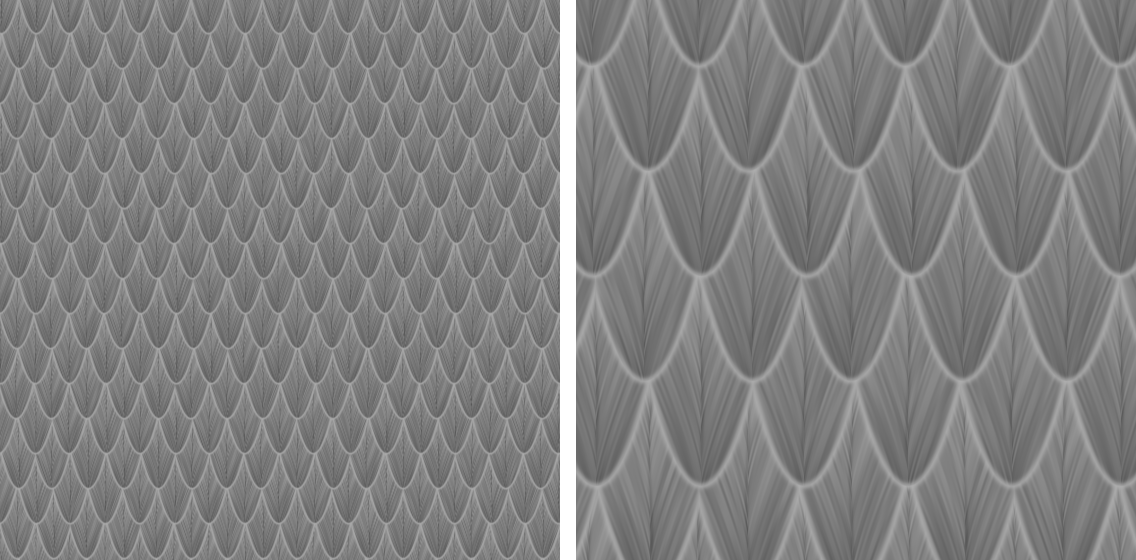
Left, the full canvas; right, a detail of the centre.
This pattern is drawn by a WebGL 2 fragment shader. Its source:

```glsl
#version 300 es
precision highp float;
// Overlapping grey feathers hanging tip-down in staggered rows.
// Each row is painted over the one below it: a parabolic outline, a vertical
// gradient, fine barbs, a dark shaft and a soft pale rim. Ids wrap, so it tiles.

uniform vec2 u_resolution;
out vec4 fragColor;

const float REPEATS = 16.0;        // feathers across and rows down (even)
const float TIP_OFFSET = 0.04;     // height of the lowest tips, in rows
const float TIP_JITTER = 0.10;     // sideways scatter of the feathers
const float TIP_GREY = 0.425;
const float ROOT_GREY = 0.565;
const float RIM_GREY = 0.69;
const float RIM_STRENGTH = 0.72;
const float RIM_WIDTH = 0.034;
const float EDGE_SHADE = 0.045;    // darkening just inside the tip
const float BARB_CONTRAST = 0.11;
const float BARB_DENSITY = 14.0;
const float BARB_SLOPE = 2.6;
const float SHAFT_DEPTH = 0.065;
const float SHAFT_WIDTH = 0.018;

float hash(vec2 p) {
    return fract(sin(dot(p, vec2(127.1, 311.7))) * 43758.5453);
}

float valueNoise(vec2 p) {
    vec2 i = floor(p);
    vec2 f = fract(p);
    f = f * f * (3.0 - 2.0 * f);
    return mix(mix(hash(i), hash(i + vec2(1.0, 0.0)), f.x),
               mix(hash(i + vec2(0.0, 1.0)), hash(i + vec2(1.0, 1.0)), f.x), f.y);
}

// Approximate signed distance to a parabola with its tip at the origin
float featherDistance(vec2 q) {
    return (4.0 * q.x * q.x - q.y) / length(vec2(8.0 * q.x, 1.0));
}

// Grey level inside one feather; q is measured from its tip
float featherGrey(vec2 q, float d, float seed) {
    float grey = mix(TIP_GREY, ROOT_GREY, clamp(q.y * 0.5, 0.0, 1.0));

    // Barbs sweep up and out from the shaft, with separate noise on each side
    float side = abs(q.x);
    float sweep = q.y - BARB_SLOPE * pow(side + 0.001, 0.8);
    vec2 strand = vec2(sweep * BARB_DENSITY, side * 5.0);
    float barbs = valueNoise(strand + vec2(seed * 61.0, 17.0 * step(0.0, q.x)));
    grey += BARB_CONTRAST * (barbs - 0.5);

    // Slightly wavering shaft
    float bend = 0.012 * sin(q.y * 4.0 + seed * 6.2832);
    float shaft = (q.x - bend) / SHAFT_WIDTH;
    grey -= SHAFT_DEPTH * exp(-shaft * shaft) * smoothstep(0.1, 0.5, q.y);

    // Shade along the lower edge
    grey -= EDGE_SHADE * exp(min(d, 0.0) / 0.09) * (1.0 - smoothstep(0.0, 1.0, q.y));
    return grey;
}

void main() {
    vec2 p = gl_FragCoord.xy / u_resolution * REPEATS;
    p.y -= TIP_OFFSET;
    float aa = REPEATS / min(u_resolution.x, u_resolution.y);
    float grey = ROOT_GREY;

    // Paint from the lowest overlapping row upwards
    for (int r = -1; r <= 1; r++) {
        float row = floor(p.y) + float(r);
        float x = p.x - 0.5 * (1.0 - mod(row, 2.0));
        float column = floor(x + 0.5);

        // Nearest feather in this row
        float d = 1e3;
        float seed = 0.0;
        vec2 q = vec2(0.0);
        for (int c = -1; c <= 1; c++) {
            float id = column + float(c);
            float h = hash(mod(vec2(id, row), REPEATS) + 0.5);
            vec2 local = vec2(x - id - (h - 0.5) * TIP_JITTER, p.y - row);
            float dist = featherDistance(local);
            if (dist < d) {
                d = dist;
                q = local;
                seed = h;
            }
        }

        float cover = r == -1 ? 1.0 : 1.0 - smoothstep(-aa, aa, d);
        grey = mix(grey, featherGrey(q, d, seed), cover);
        float rim = d / RIM_WIDTH;
        grey = mix(grey, RIM_GREY, RIM_STRENGTH * exp(-rim * rim));
    }

    fragColor = vec4(vec3(grey), 1.0);
}
```
